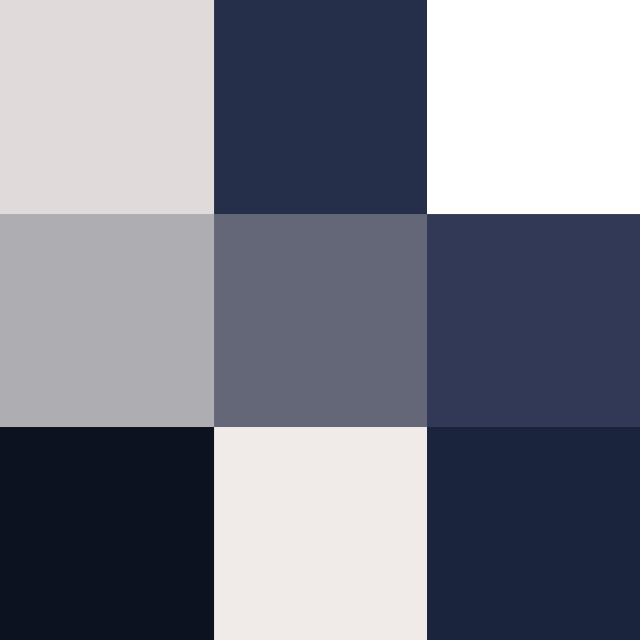
This background is drawn by a Shadertoy shader. Its source:

```glsl
// A three by three grid of flat swatches in navy, grey and warm white.

// Blends three colours along one axis, with soft steps at the two grid lines.
vec3 threeBands(vec3 first, vec3 second, vec3 third, vec2 steps) {
    return mix(mix(first, second, steps.x), third, steps.y);
}

void mainImage(out vec4 fragColor, in vec2 fragCoord) {
    vec2 uv = fragCoord / iResolution.xy;
    vec2 halfPixel = 0.5 / iResolution.xy;

    // Antialiased column and row boundaries
    vec2 columns = smoothstep(-halfPixel.x, halfPixel.x, uv.x - vec2(0.3346, 0.6673));
    vec2 rows = smoothstep(-halfPixel.y, halfPixel.y, uv.y - vec2(0.3327, 0.6654));

    // Each row runs from left to right
    vec3 bottomRow = threeBands(vec3(0.051, 0.071, 0.125),
                                vec3(0.941, 0.922, 0.910),
                                vec3(0.106, 0.141, 0.239), columns);
    vec3 middleRow = threeBands(vec3(0.682, 0.678, 0.694),
                                vec3(0.392, 0.404, 0.467),
                                vec3(0.192, 0.224, 0.337), columns);
    vec3 topRow = threeBands(vec3(0.878, 0.859, 0.855),
                             vec3(0.145, 0.184, 0.290),
                             vec3(1.0), columns);

    fragColor = vec4(threeBands(bottomRow, middleRow, topRow, rows), 1.0);
}
```
